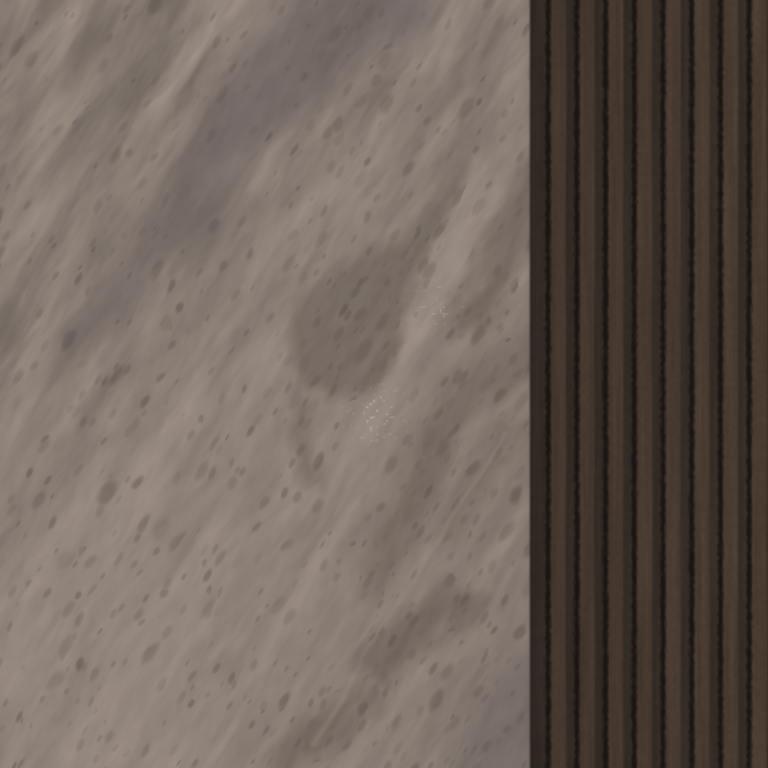
Give the GLSL for this texture, as a Shadertoy shader.

```glsl
// Blurred diagonal marble panel beside a screen of dark vertical wooden slats.
// The marble layers warped tapered strokes, stretched noise and hashed flecks;
// the slats repeat one lit-face, shaded-side and black-groove profile.

const float PANEL_EDGE = 0.690;
const float SLAT_START = 0.7135;
const float SLAT_PITCH = 0.0374;
const vec2 GRAIN = vec2(0.53, 0.848);            // direction of the marble grain
const vec3 STONE = vec3(0.562, 0.512, 0.478);
const vec3 STONE_WARM_DARK = vec3(0.385, 0.342, 0.312);
const vec3 STONE_COOL_DARK = vec3(0.410, 0.372, 0.362);
const vec3 STONE_LIGHT = vec3(0.600, 0.550, 0.515);
const vec3 WOOD_FACE = vec3(0.280, 0.224, 0.184);
const vec3 WOOD_SIDE = vec3(0.200, 0.170, 0.148);
const vec3 WOOD_GROOVE = vec3(0.095, 0.075, 0.066);

float hash(vec2 p) {
    vec3 q = fract(p.xyx * 0.1031);
    q += dot(q, q.yzx + 33.33);
    return fract((q.x + q.y) * q.z);
}

float noise(vec2 p) {
    vec2 i = floor(p), f = fract(p);
    f = f * f * (3.0 - 2.0 * f);
    return mix(mix(hash(i), hash(i + vec2(1, 0)), f.x),
               mix(hash(i + vec2(0, 1)), hash(i + vec2(1, 1)), f.x), f.y);
}

float fbm(vec2 p) {
    float sum = 0.0, amp = 0.533;
    for (int i = 0; i < 4; i++) {
        sum += amp * noise(p);
        p = p * 2.03 + 17.3;
        amp *= 0.5;
    }
    return sum;
}

// Soft stroke from a to b whose radius tapers from ra to rb
float stroke(vec2 p, vec2 a, vec2 b, float ra, float rb, float soft) {
    vec2 pa = p - a, ba = b - a;
    float h = clamp(dot(pa, ba) / dot(ba, ba), 0.0, 1.0);
    return 1.0 - smoothstep(-soft, soft, length(pa - ba * h) - mix(ra, rb, h));
}

// Elongated dark flecks scattered over a jittered grid in grain space
float flecks(vec2 q, vec2 cell, float density, float seed) {
    vec2 id = floor(q / cell);
    float dark = 0.0;
    for (int y = -1; y <= 1; y++)
    for (int x = -1; x <= 1; x++) {
        vec2 c = id + vec2(x, y);
        vec2 rnd = vec2(hash(c + seed), hash(c + seed + 41.7));
        vec2 d = q / cell - c - 0.15 - 0.7 * rnd;
        d.x += 0.3 * (rnd.x - 0.5) * d.y;
        float size = mix(0.16, 0.40, rnd.y * rnd.y);
        float shape = 1.0 - smoothstep(0.45, 1.25, length(d * vec2(1.2, 1.0)) / size);
        float present = step(hash(c + seed + 93.1), density);
        dark = max(dark, shape * present * mix(0.35, 1.0, hash(c + seed + 7.9)));
    }
    return dark;
}

vec3 marble(vec2 p) {
    vec2 q = vec2(dot(p, vec2(GRAIN.y, -GRAIN.x)), dot(p, GRAIN));
    vec2 wobble = vec2(fbm(q * vec2(24, 10)), fbm(q * vec2(20, 9) + 31.0)) - 0.5;
    vec2 w = p + 0.075 * wobble;
    q += 0.018 * wobble;
    float streak = fbm(q * vec2(42, 8) + 5.0) - 0.5;
    float fine = fbm(q * vec2(95, 30) + 63.0) - 0.5;

    // Cool bands: upper left diagonal and lower right corner
    float cool = stroke(w, vec2(0.49, 1.02), vec2(0.35, 0.88), 0.065, 0.050, 0.05);
    cool = max(cool, stroke(w, vec2(0.35, 0.88), vec2(0.26, 0.78), 0.045, 0.035, 0.04));
    cool = max(cool, 0.8 * stroke(w, vec2(0.25, 0.73), vec2(0.11, 0.56), 0.035, 0.010, 0.04));
    cool = max(cool, 0.8 * stroke(w, vec2(0.70, 0.12), vec2(0.63, -0.02), 0.050, 0.040, 0.04));

    // Warm patches: central wedge and broken bands down the right
    float warm = 0.80 * stroke(w, vec2(0.604, 0.765), vec2(0.455, 0.565), 0.004, 0.070, 0.018);
    warm = max(warm, 0.85 * stroke(w, vec2(0.69, 0.76), vec2(0.61, 0.58), 0.020, 0.022, 0.025));
    warm = max(warm, 0.75 * stroke(w, vec2(0.69, 0.53), vec2(0.56, 0.44), 0.035, 0.030, 0.03));
    warm = max(warm, 0.75 * stroke(w, vec2(0.56, 0.42), vec2(0.48, 0.23), 0.038, 0.020, 0.03));
    warm = max(warm, 0.70 * stroke(w, vec2(0.67, 0.42), vec2(0.60, 0.31), 0.020, 0.018, 0.03));
    warm = max(warm, 0.90 * stroke(w, vec2(0.60, 0.215), vec2(0.49, 0.12), 0.022, 0.022, 0.018));
    warm = max(warm, 0.80 * stroke(w, vec2(0.47, 0.09), vec2(0.37, 0.00), 0.015, 0.030, 0.025));
    warm = max(warm, 0.60 * stroke(w, vec2(0.41, 0.48), vec2(0.40, 0.38), 0.016, 0.014, 0.02));

    // Pale seams crossing the patches
    vec2 s = p + 0.02 * wobble;
    float pale = stroke(s, vec2(0.625, 0.78), vec2(0.555, 0.56), 0.006, 0.018, 0.014);
    pale = max(pale, stroke(s, vec2(0.555, 0.56), vec2(0.45, 0.35), 0.016, 0.026, 0.02));
    float seam = stroke(s, vec2(0.66, 0.43), vec2(0.50, 0.18), 0.002, 0.003, 0.005);
    seam = max(seam, stroke(s, vec2(0.50, 0.18), vec2(0.41, 0.03), 0.003, 0.002, 0.005));
    seam = max(seam, 0.7 * stroke(s, vec2(0.28, 0.96), vec2(0.20, 0.86), 0.002, 0.003, 0.006));
    seam = max(seam, 0.6 * stroke(s, vec2(0.09, 0.32), vec2(0.03, 0.20), 0.003, 0.002, 0.008));

    float upperLeft = smoothstep(0.35, 1.0, p.y - 0.6 * p.x + 0.25);
    float lowerRight = smoothstep(0.45, 0.85, p.x - 0.35 * p.y + 0.15);
    float density = clamp(0.34 + 0.45 * warm + 0.2 * lowerRight - 0.12 * upperLeft - 0.35 * pale, 0.0, 1.0);
    float spots = max(flecks(q, vec2(0.026, 0.048), density, 3.0),
                      0.7 * flecks(q, vec2(0.016, 0.030), density, 57.0));

    vec3 col = STONE * (1.0 - 0.07 * upperLeft - 0.07 * lowerRight);
    col = mix(col, STONE_COOL_DARK, clamp(cool * (0.62 + 1.3 * streak), 0.0, 1.0));
    col = mix(col, STONE_WARM_DARK, clamp(warm * (0.66 + 1.2 * streak) * (1.0 - 0.8 * pale), 0.0, 1.0));
    col = mix(col, STONE_WARM_DARK, 0.55 * spots);
    col = mix(col, STONE_LIGHT, 0.3 * pale + 0.45 * seam);
    col *= 1.0 + (0.20 + 0.22 * upperLeft) * streak + 0.10 * fine;

    // Tiny crystalline glints
    float glow = exp(-900.0 * dot(p - vec2(0.49, 0.46), p - vec2(0.49, 0.46)))
               + 0.7 * exp(-1200.0 * dot(p - vec2(0.575, 0.605), p - vec2(0.575, 0.605)));
    return col + 0.11 * glow * smoothstep(0.72, 0.95, noise(p * 230.0));
}

vec3 slats(vec2 p, float aa) {
    float rough = noise(p * vec2(260, 190)) - 0.5;
    float t = fract((p.x - SLAT_START) / SLAT_PITCH);
    float soft = 0.035 + aa / SLAT_PITCH;
    float face = smoothstep(0.10 - soft, 0.10 + soft, t) * (1.0 - smoothstep(0.62 - soft, 0.62 + soft, t));
    face *= smoothstep(-aa, aa, p.x - SLAT_START);
    float groove = 1.0 - smoothstep(0.065 - soft, 0.085 + soft, min(t, 1.0 - t) + 0.06 * rough);
    float grain = fbm(p * vec2(190, 7)) - 0.5;
    vec3 col = mix(WOOD_SIDE, WOOD_FACE, face) * (1.0 + 0.22 * grain + 0.06 * rough);
    col *= 0.96 + 0.08 * smoothstep(PANEL_EDGE, 1.0, p.x);
    return mix(col, WOOD_GROOVE, 0.92 * groove);
}

void mainImage(out vec4 fragColor, in vec2 fragCoord) {
    vec2 p = fragCoord / iResolution.xy;
    float aa = 1.0 / iResolution.x;
    float wood = smoothstep(-0.0012 - aa, 0.0012 + aa, p.x - PANEL_EDGE);
    vec3 col = mix(marble(p), slats(p, aa), wood);
    col *= 1.0 - 0.12 * exp(-abs(p.x - PANEL_EDGE - 0.002) * 300.0);   // contact shadow
    fragColor = vec4(col, 1.0);
}
```
